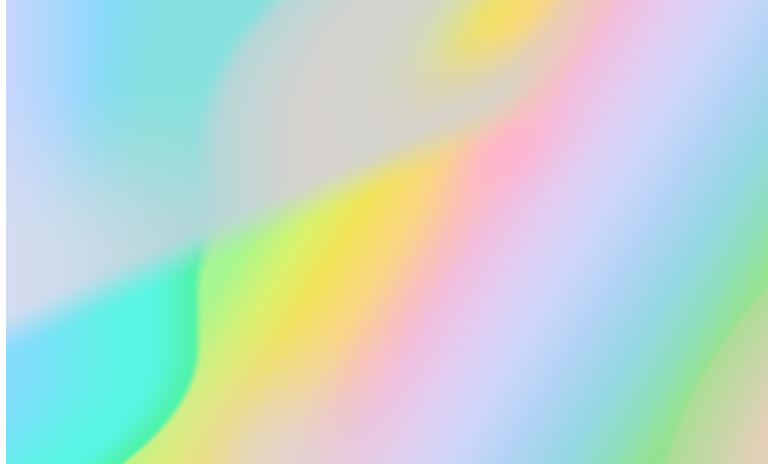
Reproduce this background procedurally as a WebGL 1 fragment shader.

```glsl
precision highp float;

uniform vec2 u_resolution;

const float ASPECT = 1.652;
const float SLANT = 0.617;
const float MARGIN = 0.0078;

const vec3 WHITE = vec3(1.0);
const vec3 MINT = vec3(0.64, 0.97, 0.57);
const vec3 LIME = vec3(0.86, 0.95, 0.42);
const vec3 YELLOW = vec3(0.95, 0.89, 0.34);
const vec3 APRICOT = vec3(0.98, 0.84, 0.51);
const vec3 SALMON = vec3(0.98, 0.76, 0.72);
const vec3 PINK = vec3(0.95, 0.745, 0.87);
const vec3 HOT_PINK = vec3(1.0, 0.70, 0.82);
const vec3 LAVENDER = vec3(0.88, 0.81, 0.95);
const vec3 PERIWINKLE = vec3(0.80, 0.84, 0.985);
const vec3 SKY = vec3(0.70, 0.83, 0.96);
const vec3 CYAN = vec3(0.58, 0.845, 0.89);
const vec3 SEAFOAM = vec3(0.56, 0.875, 0.74);
const vec3 LEAF = vec3(0.58, 0.885, 0.57);
const vec3 OLIVE = vec3(0.66, 0.87, 0.58);
const vec3 SAND = vec3(0.89, 0.815, 0.72);
const vec3 EMERALD = vec3(0.31, 0.95, 0.65);
const vec3 AQUA = vec3(0.34, 0.965, 0.89);
const vec3 AZURE = vec3(0.53, 0.85, 1.0);
const vec3 TEAL = vec3(0.525, 0.88, 0.865);
const vec3 MIST = vec3(0.83, 0.865, 0.94);
const vec3 PALE_TEAL = vec3(0.71, 0.845, 0.85);
const vec3 WARM_GREY = vec3(0.835, 0.825, 0.81);
const vec3 PEARL = vec3(0.87, 0.83, 0.86);

vec3 stop(vec3 before, vec3 after, float start, float end, float t) {
  return mix(before, after, clamp((t - start) / (end - start), 0.0, 1.0));
}

// Soft elliptical glow, turned by an angle
float glow(vec2 p, vec2 center, vec2 radius, float angle) {
  vec2 d = p - center;
  float c = cos(angle);
  float s = sin(angle);
  d = vec2(c * d.x + s * d.y, c * d.y - s * d.x) / radius;
  return exp(-dot(d, d));
}

// Diagonal rainbow, ending at a fold on the right
vec3 rainbow(float s, float fold) {
  vec3 color = stop(MINT, LIME, 0.22, 0.35, s);
  color = stop(color, YELLOW, 0.35, 0.44, s);
  color = stop(color, APRICOT, 0.44, 0.56, s);
  color = stop(color, SALMON, 0.56, 0.65, s);
  color = stop(color, PINK, 0.65, 0.73, s);
  color = stop(color, LAVENDER, 0.73, 0.85, s);
  color = stop(color, PERIWINKLE, 0.85, 0.97, s);
  color = stop(color, SKY, 0.97, 1.08, s);
  color = stop(color, CYAN, 1.08, 1.21, s);
  color = stop(color, SEAFOAM, 1.21, 1.31, s);
  color = stop(color, LEAF, 1.31, 1.39, s);
  vec3 beyond = stop(OLIVE, SAND, 0.0, 0.2, s - fold);
  return mix(color, beyond, smoothstep(-0.01, 0.022, s - fold));
}

// Horizontal position of the curved crease on the left
float crease(float y) {
  float low = max(0.25 - y, 0.0);
  float high = max(y - 0.7, 0.0);
  return 0.425 + 0.02 * smoothstep(0.38, 0.5, y) - 2.6 * low * low + 1.65 * high * high;
}

// Bright pool left of the crease
vec3 pool(float depth) {
  vec3 color = mix(EMERALD, AQUA, smoothstep(-0.01, 0.11, depth));
  return mix(color, AZURE, smoothstep(0.1, 0.46, depth));
}

// Pale veil across the upper left, with a blue corner
vec3 veil(vec2 p, float depth, float leftSide) {
  vec3 right = mix(PALE_TEAL, WARM_GREY, smoothstep(-0.03, 0.23, -depth));
  vec3 left = mix(MIST, PALE_TEAL, smoothstep(0.0, 0.45, p.x));
  vec3 corner = stop(PERIWINKLE, AZURE, 0.0, 0.24, p.x);
  corner = stop(corner, TEAL, 0.2, 0.37, p.x + 0.25 * (1.0 - p.y));
  left = mix(left, corner, smoothstep(0.45, 0.85, p.y));
  return mix(right, left, leftSide);
}

void main() {
  vec2 uv = gl_FragCoord.xy / u_resolution;
  vec2 p = uv * vec2(ASPECT, 1.0);
  float s = p.x - SLANT * p.y;
  float fold = 1.385 + 0.8 * (p.y - 0.22) * (p.y - 0.22);

  // Rainbow with a pink flare and a muted lower edge
  vec3 color = rainbow(s, fold);
  color = mix(color, HOT_PINK, 0.75 * glow(p, vec2(1.08, 0.67), vec2(0.12, 0.07), 0.6));
  color = mix(color, PEARL, 0.75 * glow(p, vec2(0.62, 0.0), vec2(0.22, 0.2), 0.0));

  // Pool behind the crease, softer toward the top
  float depth = crease(p.y) - p.x;
  float softness = mix(0.012, 0.035, smoothstep(0.35, 0.65, p.y));
  float leftSide = smoothstep(-softness, softness, depth);
  color = mix(color, pool(depth), leftSide);

  // Veil, opened by the yellow glow at the top
  float above = p.y - 0.2565 - 0.44 * p.x;
  float cover = smoothstep(-0.04, 0.075, above) * (1.0 - smoothstep(0.57, 0.72, s));
  cover *= 1.0 - glow(p, vec2(1.11, 0.975), vec2(0.2, 0.095), 0.6);
  color = mix(color, veil(p, depth, leftSide), cover);

  // White margin on the left
  float edge = 0.5 / u_resolution.x;
  color = mix(WHITE, color, smoothstep(MARGIN - edge, MARGIN + edge, uv.x));
  gl_FragColor = vec4(color, 1.0);
}
```
